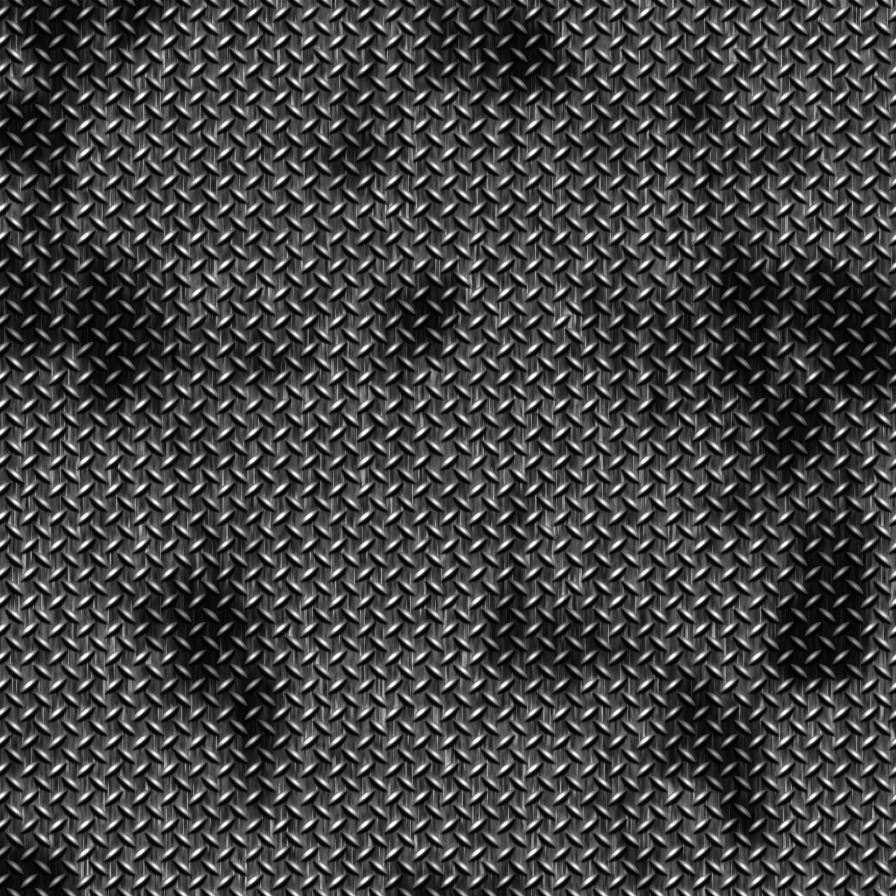
Reproduce this texture procedurally as a three.js fragment shader.

```glsl
// Dark steel tread plate: rows of raised lozenges over brushed, grimy metal.
varying vec2 vUv;

const float REPEATS = 32.0;       // cells across and down
const float HALF_LENGTH = 0.40;   // lozenge size, in cells
const float HALF_WIDTH = 0.135;
const vec2 RISING_CENTER = vec2(0.04, 0.54);
const vec2 FALLING_CENTER = vec2(0.54, 0.04);

float hash(vec2 p) {
  vec3 q = fract(vec3(p.xyx) * 0.1031);
  q += dot(q, q.yzx + 33.33);
  return fract((q.x + q.y) * q.z);
}

float noise(vec2 p) {
  vec2 i = floor(p);
  vec2 f = fract(p);
  f = f * f * (3.0 - 2.0 * f);
  float low = mix(hash(i), hash(i + vec2(1.0, 0.0)), f.x);
  float high = mix(hash(i + vec2(0.0, 1.0)), hash(i + vec2(1.0, 1.0)), f.x);
  return mix(low, high, f.y);
}

float fbm(vec2 p) {
  float sum = 0.0;
  float weight = 0.5;
  for (int i = 0; i < 5; i++) {
    sum += weight * noise(p);
    p = p * 2.03 + vec2(17.3, 9.1);
    weight *= 0.5;
  }
  return sum;
}

// Signed distance to a pointed lens whose long axis is y.
float lens(vec2 p, float halfLength, float halfWidth) {
  float radius = (halfLength * halfLength + halfWidth * halfWidth) / (2.0 * halfWidth);
  float offset = radius - halfWidth;
  p = abs(p);
  return (p.y - halfLength) * offset > p.x * halfLength
    ? length(p - vec2(0.0, halfLength))
    : length(p + vec2(offset, 0.0)) - radius;
}

// Vertical brushing: fine grain with sparse bright scratches.
float brushedMetal(vec2 uv) {
  float grain = noise(uv * vec2(390.0, 48.0));
  float scratch = noise(uv * vec2(430.0, 34.0) + 71.0);
  float fine = noise(uv * vec2(460.0, 190.0) + 23.0);
  return 0.07 + 0.24 * grain + 0.09 * fine + 0.28 * smoothstep(0.70, 0.95, scratch);
}

// Blotchy dirt drawn out downwards, with a streaked edge.
float grimeAmount(vec2 uv) {
  float blotch = fbm(uv * vec2(9.0, 6.0) + vec2(3.7, 8.2));
  float streak = noise(uv * vec2(150.0, 14.0) + 5.0) - 0.5;
  return smoothstep(0.47, 0.70, blotch + 0.10 * streak);
}

// Lays one family of lozenges over the metal; lean is +1 rising, -1 falling.
float addLozenges(float metal, vec2 cell, vec2 center, float lean, float gloss, float grime) {
  vec2 shifted = cell - center + 0.5;
  vec2 local = fract(shifted) - 0.5;
  float wear = hash(floor(shifted) + 40.0 * (lean + 2.0));

  // x points to the shaded lower side, y along the lozenge
  vec2 p = vec2(dot(local, vec2(0.64 * lean, -0.77)), dot(local, vec2(0.77 * lean, 0.64)));

  // cast shadow below, faint lit rim above
  float shadow = 1.0 - smoothstep(-0.05, 0.07, lens(p - vec2(0.085, -0.01), HALF_LENGTH, HALF_WIDTH));
  float rim = 1.0 - smoothstep(0.0, 0.10, lens(p + vec2(0.04, 0.0), HALF_LENGTH, HALF_WIDTH));
  metal += 0.07 * rim * (1.0 - grime);
  metal *= 1.0 - 0.93 * shadow;

  // rounded body with a glint at the crown
  float d = lens(p, HALF_LENGTH, HALF_WIDTH);
  float body = 1.0 - smoothstep(-0.025, 0.02, d);
  vec2 g = (p + vec2(0.022, 0.0)) / vec2(0.068, 0.21);
  float glint = exp(-dot(g, g)) * gloss * (0.85 + 0.3 * wear);
  float shade = mix(0.34, 0.03, smoothstep(0.0, 0.10, p.x)) + 0.85 * glint;
  shade *= 1.0 - 0.38 * grime;
  return mix(metal, shade, body);
}

void main() {
  vec2 cell = vUv * REPEATS;
  float grime = grimeAmount(vUv);

  // ground
  float tone = 0.85 + 0.4 * fbm(vUv * 22.0);
  float metal = brushedMetal(vUv) * tone * (1.0 - 0.80 * grime);

  // raised pattern
  metal = addLozenges(metal, cell, FALLING_CENTER, -1.0, 0.72, grime);
  metal = addLozenges(metal, cell, RISING_CENTER, 1.0, 1.0, grime);

  gl_FragColor = vec4(vec3(clamp(metal, 0.0, 1.0)), 1.0);
}
```
